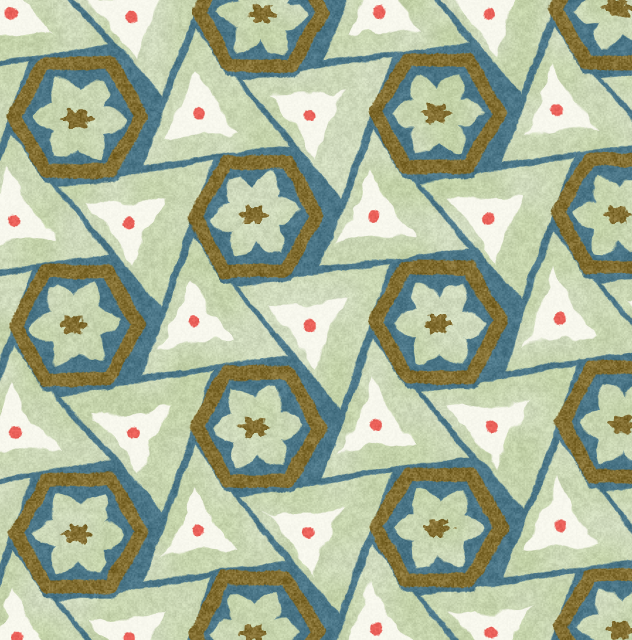
Write a WebGL 2 fragment shader that draws this pattern.

```glsl
#version 300 es
precision highp float;
// Hexagon-framed flowers in a pinwheel lattice of pale triangles, printed on grainy paper.
uniform vec2 u_resolution;
out vec4 fragColor;

float hash(vec2 p) {
  vec3 q = fract(p.xyx * vec3(0.1031, 0.103, 0.0973));
  q += dot(q, q.yzx + 33.33);
  return fract((q.x + q.y) * q.z);
}

float noise(vec2 p) {
  vec2 i = floor(p), f = fract(p);
  f *= f * (3.0 - 2.0 * f);
  return mix(mix(hash(i), hash(i + vec2(1, 0)), f.x),
             mix(hash(i + vec2(0, 1)), hash(i + vec2(1, 1)), f.x), f.y);
}

// Two independent noise values in -1..1
vec2 wobble(vec2 p) {
  return 2.0 * vec2(noise(p + 40.0), noise(p + 97.0)) - 1.0;
}

// Signed distance to the line a-b
float edge(vec2 p, vec2 a, vec2 b) {
  vec2 e = normalize(b - a);
  return e.y * (p.x - a.x) - e.x * (p.y - a.y);
}

float triangle(vec2 p, vec2 a, vec2 b, vec2 c) {
  return max(edge(p, a, b), max(edge(p, b, c), edge(p, c, a)));
}

// Flat-topped hexagon with rounded corners
float hexagon(vec2 p, float apothem) {
  const vec3 k = vec3(-0.866, 0.5, 0.577);
  float r = apothem - 8.0;
  p = abs(p);
  p -= 2.0 * min(dot(k.xy, p), 0.0) * k.xy;
  p -= vec2(clamp(p.x, -k.z * r, k.z * r), r);
  return length(p) * sign(p.y) - 8.0;
}

// Fold the plane into one mirrored sector of n
vec2 fold(vec2 p, float n, float turn) {
  float s = 6.28319 / n;
  float a = mod(atan(p.y, p.x) - turn + 0.5 * s, s) - 0.5 * s;
  return length(p) * vec2(cos(a), abs(sin(a)));
}

float threePointStar(vec2 p) {
  return edge(fold(p, 3.0, -1.66), vec2(54, 0), vec2(11.5, 20));
}

float flower(vec2 p, float turn) {
  vec2 q = fold(p, 6.0, turn);
  return length(q - vec2(25, -18)) - 35.0;
}

void main() {
  // The canvas is 768 units high, with y running down
  float unit = 768.0 / u_resolution.y;
  vec2 paper = vec2(gl_FragCoord.x, u_resolution.y - gl_FragCoord.y) * unit;
  float grain = noise(paper / 1.7) - 0.5;
  float mottle = noise(paper / 6.0) - 0.5;

  // Hand-drawn drift and uneven edges
  vec2 p = paper + 4.0 * wobble(paper / 170.0) + 1.8 * wobble(paper / 22.0)
         + 0.7 * wobble(paper / 5.0) - vec2(91, 391);

  // Nearest distance to each kind of part over the neighbouring repeats
  vec2 stepA = vec2(218, -127), stepB = vec2(0, 248);
  float u = p.x / 218.0;
  vec2 cell = floor(vec2(u, (p.y + 127.0 * u) / 248.0));
  float tri = 1e3, star = 1e3, spot = 1e3, frame = 1e3, shade = 1e3, petal = 1e3, core = 1e3;
  for (int j = -1; j <= 1; j++)
  for (int i = -1; i <= 1; i++) {
    vec2 id = cell + vec2(i, j);
    vec2 q = p - id.x * stepA - id.y * stepB;
    vec2 jitter = vec2(hash(id + 11.0), hash(id + 57.0)) - 0.5;

    tri = min(tri, triangle(q, vec2(141, -105), vec2(255, 35), vec2(78, 59)));
    tri = min(tri, triangle(q, vec2(-20, 84), vec2(163, 54), vec2(101, 224)));
    vec2 up = q - vec2(144, -3) - 5.0 * jitter;
    vec2 down = q - vec2(64, 127) + 5.0 * jitter;
    star = min(star, min(threePointStar(up), threePointStar(-down)));
    spot = min(spot, min(length(up), length(down)) - 7.3);

    vec2 h = q - 3.0 * jitter;
    frame = min(frame, hexagon(h, 73.0));
    shade = min(shade, hexagon(h - vec2(2, 5), 73.5));
    vec2 f = h - 6.0 * jitter.yx;
    petal = min(petal, flower(f, 0.2 * jitter.x - 0.04));
    vec2 c = (f + vec2(2, 0)) * vec2(0.8, 1.15);
    core = min(core, length(c) - 12.0 - 2.5 * cos(6.0 * atan(c.y, c.x)));
  }
  star += 9.0 * (noise(p / 14.0) - 0.5);
  petal += 5.0 * (noise(p / 11.0) - 0.5);
  core += 5.0 * (noise(p / 4.0) - 0.5);

  // Inks
  vec3 blue = vec3(0.29, 0.46, 0.53) + 0.09 * grain + 0.07 * mottle;
  vec3 green = mix(vec3(0.82, 0.86, 0.75), vec3(0.76, 0.82, 0.65), noise(paper / 45.0))
             + 0.08 * grain + 0.06 * mottle;
  vec3 olive = vec3(0.51, 0.43, 0.19) + 0.16 * grain + 0.08 * mottle;
  vec3 white = vec3(0.97, 0.97, 0.93) + 0.03 * grain;
  vec3 red = vec3(0.92, 0.38, 0.35) + 0.08 * grain;

  // Layers from the ground up
  float soft = max(1.4 * unit, 1.8), rough = 1.2 * grain;
  #define COVER(d) clamp(0.5 - ((d) + rough) / soft, 0.0, 1.0)
  vec3 color = mix(blue, green, COVER(tri));
  color = mix(color, white, COVER(max(star, tri + 6.0)));
  color = mix(color, red, COVER(spot));
  color = mix(color, blue, COVER(shade));
  color = mix(color, olive, COVER(frame));
  color = mix(color, blue, COVER(frame + 16.5));
  color = mix(color, green, COVER(petal));
  color = mix(color, olive, COVER(core));
  fragColor = vec4(color, 1.0);
}
```
